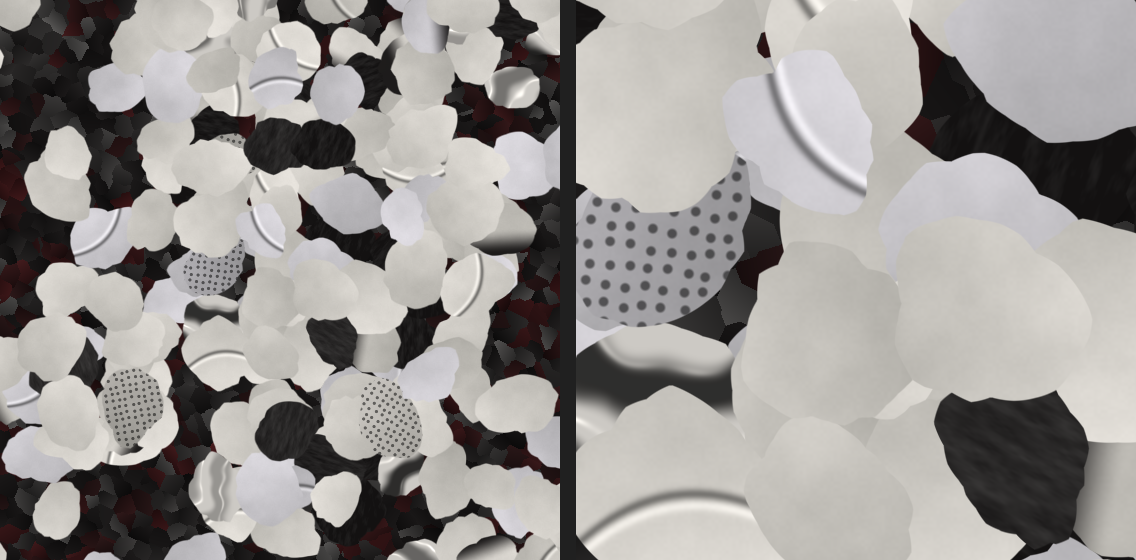
Left: the whole. Right: its middle third, enlarged.
This pattern is drawn by a Shadertoy shader. Its source:

```glsl
// Patchwork of torn porcelain-pale chips over dark, faceted shards.

const float LAYERS = 4.0;         // stacked sheets of chips
const float CELL = 0.125;         // spacing of chips within a sheet
const float RADIUS = 0.053;       // mean chip radius
const float SHARD_SCALE = 34.0;   // shards across the canvas
const float DARK_CHIPS = 0.14;    // share of chips that are slate
const float CLUSTER_SCALE = 6.0;  // frequency of the dark clearings
const vec3 IVORY = vec3(0.88, 0.865, 0.84);
const vec3 STONE = vec3(0.71, 0.70, 0.675);
const vec3 COOL_TINT = vec3(0.97, 0.975, 1.03);
const vec3 SLATE = vec3(0.19, 0.185, 0.183);
const vec3 BLACK = vec3(0.075, 0.068, 0.068);
const vec3 MAROON = vec3(0.19, 0.07, 0.075);
const float TAU = 6.2831853;

float hash(vec2 p) {
    vec3 q = fract(p.xyx * 0.1031);
    q += dot(q, q.yzx + 33.33);
    return fract((q.x + q.y) * q.z);
}

vec2 hash2(vec2 p) { return vec2(hash(p + 3.7), hash(p + 71.3)); }

mat2 rotation(float a) { return mat2(cos(a), sin(a), -sin(a), cos(a)); }

float noise(vec2 p) {
    vec2 i = floor(p), f = fract(p);
    f = f * f * (3.0 - 2.0 * f);
    return mix(mix(hash(i), hash(i + vec2(1, 0)), f.x),
               mix(hash(i + vec2(0, 1)), hash(i + 1.0), f.x), f.y);
}

float fbm(vec2 p) {
    return 0.55 * noise(p) + 0.3 * noise(p * 2.1 + 7.0) + 0.15 * noise(p * 4.3 + 19.0);
}

// Piecewise linear ripple around a circle, from -1 to 1
float jag(float turn, float corners, vec2 id) {
    float k = turn * corners, i = floor(k);
    float a = hash(id + mod(i, corners) * 1.7);
    float b = hash(id + mod(i + 1.0, corners) * 1.7);
    return mix(a, b, fract(k)) * 2.0 - 1.0;
}

// Small angular facets, each with its own tone and slope
vec3 shards(vec2 uv) {
    vec2 p = uv * SHARD_SCALE, base = floor(p), id = base, offset = vec2(0);
    float nearest = 9.0;
    for (int y = -1; y <= 1; y++)
    for (int x = -1; x <= 1; x++) {
        vec2 c = base + vec2(x, y);
        vec2 d = p - c - hash2(c);
        float dist = abs(d.x + 0.4 * d.y) + abs(d.y - 0.3 * d.x);
        if (dist < nearest) { nearest = dist; id = c; offset = d; }
    }
    float tone = hash(id + 9.0);
    vec3 col = mix(BLACK, SLATE, tone * tone * 1.5);
    float redZone = smoothstep(0.45, 0.65, noise(uv * 9.0 + 40.0));
    if (hash(id + 21.0) < 0.15 + 0.3 * redZone) col = mix(BLACK, MAROON, 0.4 + 0.6 * tone);
    vec2 slope = hash2(id + 5.0) - 0.5;
    return max(col * (1.0 + dot(offset, slope)), 0.02);
}

// Dark stone with faint scratches
vec3 slateChip(vec2 p, vec2 id) {
    float grain = fbm(rotation(hash(id) * TAU) * p * vec2(3.0, 9.0) + id);
    float tone = hash(id + 2.0) * 0.7 + (grain - 0.5) * 0.9;
    return mix(BLACK, SLATE * 1.15, clamp(tone, 0.0, 1.3));
}

// Folded, reflective surface with soft bands and bright glints
vec3 glossChip(vec2 p, vec2 id) {
    vec2 q = rotation(hash(id + 6.0) * TAU) * p;
    float fold = q.x * 2.6 + 1.1 * sin(q.y * 1.6 + id.x) + 1.2 * noise(q * 1.8 + id);
    float wave = 0.5 + 0.5 * sin(fold * 1.7 + id.y);
    float depth = mix(0.12, 0.62, hash(id + 8.0));
    float glint = pow(0.5 + 0.5 * sin(fold * 2.3 + id.x), 40.0);
    float tone = mix(depth, 0.8, smoothstep(0.1, 0.9, wave));
    return vec3(1.0, 0.985, 0.96) * (tone + 0.3 * glint * noise(q * 3.0 + id));
}

// Pale chip with a soft gradient, at times a seam, spots or a deep shadow
vec3 paleChip(vec2 p, vec2 id) {
    vec2 q = rotation(hash(id + 4.0) * TAU) * p;
    float kind = hash(id + 14.0);
    float tone = 0.1 + 0.8 * hash(id + 12.0) + q.x * 0.28 + (fbm(p * 1.6 + id) - 0.5) * 0.45;
    vec3 col = mix(STONE, IVORY, clamp(tone, -0.55, 1.3));
    col *= mix(vec3(1), COOL_TINT, step(0.7, hash(id + 16.0)));
    col += (noise(p * 26.0 + id) - 0.5) * 0.012;
    if (kind < 0.16) {
        float seam = q.x - 0.3 * q.y * q.y + 0.1;
        col *= 1.0 - 0.42 * exp(-seam * seam * 260.0);
        col += 0.13 * exp(-pow(seam - 0.13, 2.0) * 260.0);
    } else if (kind < 0.19) {
        vec2 g = q * 4.5, cell = floor(g);
        float spot = length(fract(g) - 0.35 - 0.3 * hash2(cell + id));
        col *= mix(0.42, 0.85, smoothstep(0.16, 0.32, spot));
    } else if (kind < 0.26) {
        col = mix(col, BLACK, 0.95 * smoothstep(0.0, 0.85, q.x + 0.2 * q.y));
    }
    return col;
}

// Chance of a clearing, higher near the border and most of all at the left
float clearing(vec2 c) {
    vec2 inset = min(c, 1.0 - c);
    float border = 1.0 - smoothstep(0.0, 0.12, min(inset.x, inset.y));
    float left = 1.0 - smoothstep(0.0, 0.13, c.x);
    float field = 0.75 * noise(c * CLUSTER_SCALE + 3.0) + 0.25 * noise(c * 15.0);
    return smoothstep(0.5, 0.78, field + 0.14 * border + 0.14 * left);
}

void mainImage(out vec4 fragColor, in vec2 fragCoord) {
    vec2 uv = fragCoord / iResolution.xy;
    float pixel = 1.0 / iResolution.y;
    vec3 col = shards(uv);
    for (float layer = 0.0; layer < LAYERS; layer++) {
        vec2 shift = hash2(vec2(layer * 13.0, 5.0));
        vec2 base = floor(uv / CELL + shift);
        for (int y = -1; y <= 1; y++)
        for (int x = -1; x <= 1; x++) {
            vec2 cell = base + vec2(x, y);
            vec2 id = cell + 31.0 + layer * 43.0;
            vec2 center = (cell - shift + 0.5 + (hash2(id) - 0.5) * 0.55) * CELL;
            if (hash(id + 51.0) < 0.92 * clearing(center)) continue;
            // Torn outline: broad corners plus fine teeth
            vec2 p = rotation(hash(id + 18.0) * TAU) * (uv - center);
            p *= vec2(1.1, 0.91);
            float turn = atan(p.y, p.x) / TAU + 0.5;
            float r = RADIUS * mix(0.82, 1.18, hash(id + 23.0));
            r *= 1.0 + 0.2 * jag(turn, 8.0, id) + 0.06 * jag(turn, 27.0, id + 60.0);
            float cover = 1.0 - smoothstep(-pixel, pixel, length(p) - r);
            if (cover <= 0.0) continue;
            vec2 local = (uv - center) / RADIUS;
            float pick = hash(id + 37.0);
            vec3 chip = pick < DARK_CHIPS ? slateChip(local, id)
                      : pick < DARK_CHIPS + 0.11 ? glossChip(local, id) : paleChip(local, id);
            col = mix(col, chip, cover);
        }
    }
    fragColor = vec4(clamp(col, 0.0, 1.0), 1.0);
}
```
